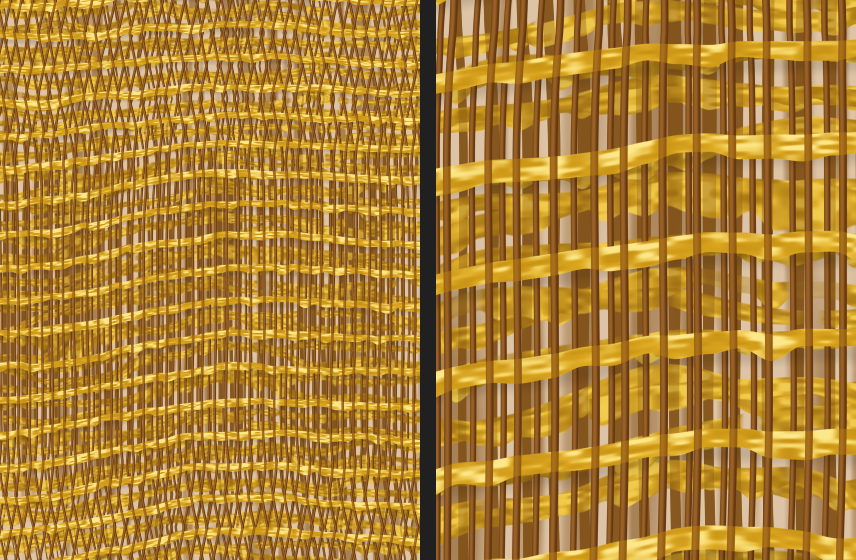
Left: the whole. Right: its middle third, enlarged.
A WebGL 1 fragment shader for this texture:

```glsl
precision highp float;
uniform vec2 u_resolution;

float hash(vec2 p) {
  return fract(sin(dot(p, vec2(127.1, 311.7))) * 43758.5453);
}

float noise(vec2 p) {
  vec2 i = floor(p), f = fract(p);
  f = f * f * (3.0 - 2.0 * f);
  return mix(mix(hash(i), hash(i + vec2(1.0, 0.0)), f.x),
             mix(hash(i + vec2(0.0, 1.0)), hash(i + 1.0), f.x), f.y);
}

float band(float d, float halfWidth, float soft) {
  return 1.0 - smoothstep(halfWidth - soft, halfWidth + soft, abs(d));
}

// Signed distance to the nearest upright thread, in thread spacings
float threadDistance(float x, float seed) {
  return fract(x) - 0.5 + 0.24 * (hash(vec2(floor(x), seed)) - 0.5);
}

// Height of the weft above its resting line
float rise(vec2 p) {
  float lift = mix(0.058, 0.02, smoothstep(0.6, 0.95, p.y));
  return lift * smoothstep(0.02, 0.55, p.x) - 0.012 * smoothstep(0.6, 1.0, p.x)
       + 0.010 * (noise(p * vec2(9.0, 14.0)) - 0.5);
}

vec3 threadColor(float d, float halfWidth) {
  return mix(vec3(0.60, 0.38, 0.15), vec3(0.40, 0.22, 0.06),
             smoothstep(0.1, 1.0, abs(d / halfWidth + 0.25)));
}

void main() {
  vec2 p = gl_FragCoord.xy / u_resolution;
  float softX = 24.0 / u_resolution.x;
  float softY = 13.0 / u_resolution.y;
  float row = (p.y - rise(p)) * 17.0 + 0.15;

  // Threads lean and cross near the top and bottom
  float open = smoothstep(0.6, 0.85, p.y) + 1.0 - smoothstep(0.04, 0.28, p.y);
  float zigzag = abs(fract(p.y * 8.5) - 0.5) * 2.0 - 0.5;
  float sway = 0.35 * (noise(p * vec2(5.0, 7.0)) - 0.5);
  float x = p.x * 36.0 + sway;

  // Pale ground with soft upright shadows
  float shade = noise(vec2(p.x * 75.0 + sway, p.y * 5.0));
  vec3 color = mix(vec3(0.87, 0.77, 0.65), vec3(0.66, 0.51, 0.34),
                   smoothstep(0.4, 0.85, shade));

  // Rear threads, denser through the middle
  float backX = p.x * 41.0 - sway - open * zigzag * 0.5;
  float backWidth = mix(0.20, 0.10, min(open, 1.0))
                  * (0.5 + 0.9 * noise(p * vec2(6.0, 5.0) + 8.0));
  float backThread = band(threadDistance(backX, 3.0), backWidth, softX);
  color = mix(color, vec3(0.49, 0.31, 0.10), backThread * 0.9);

  // Three rear wefts per row, broken into dashes
  for (int k = 0; k < 3; k++) {
    float layer = float(k);
    float wander = noise(vec2(p.x * 8.0, p.y * 12.0) + layer * 17.0) - 0.5;
    float backRow = row + 0.25 + layer * 0.27 + wander * 0.5
                  + p.x * (layer - 1.0) * 0.5;
    float dash = noise(vec2(p.x * 60.0, floor(backRow) * 3.7 + layer * 9.0));
    float patchy = noise(p * vec2(5.0, 8.0) + layer * 5.0);
    float cover = band(fract(backRow) - 0.5 + 0.1 * (dash - 0.5),
                       0.075 + 0.08 * dash, softY * 1.5)
                * smoothstep(0.14, 0.34, dash * 0.6 + patchy * 0.5);
    float fiber = noise(vec2(p.x * 90.0, backRow * 18.0));
    float light = smoothstep(0.2, 0.8, fiber * 0.5 + dash * 0.5);
    vec3 amber = mix(vec3(0.66, 0.47, 0.07), vec3(0.93, 0.74, 0.18), light);
    amber = mix(amber, vec3(0.97, 0.86, 0.42), smoothstep(0.72, 1.0, light) * 0.5);
    color = mix(color, amber, cover * 0.96);
  }
  color = mix(color, vec3(0.53, 0.34, 0.08), backThread * 0.35);

  // Thread passing under the bright weft
  float underD = threadDistance(x + 0.42 - open * zigzag * 0.6, 5.0);
  color = mix(color, threadColor(underD, 0.09), band(underD, 0.09, softX));

  // Bright weft with fibers and glints
  float id = floor(row + 0.5);
  float d = fract(row + 0.5) - 0.5;
  float ragged = noise(vec2(p.x * 40.0, id * 5.3));
  float weft = band(d + 0.12 * (ragged - 0.5), 0.085 + 0.06 * ragged, softY);
  float underside = band(d + 0.12, 0.09, 0.08);
  color *= 1.0 - 0.12 * underside * (1.0 - weft);
  float strand = noise(vec2(p.x * 70.0, row * 22.0));
  float glint = smoothstep(0.40, 0.80, strand * 0.6 + ragged * 0.4 + d * 0.8);
  vec3 gold = mix(vec3(0.78, 0.57, 0.08), vec3(0.92, 0.72, 0.16), strand);
  gold = mix(gold, vec3(0.99, 0.91, 0.54), glint);
  color = mix(color, gold, weft);

  // Front thread, tinted by gold where it binds the weft
  float overD = threadDistance(x + open * zigzag * 0.6, 1.0);
  vec3 over = threadColor(overD, 0.11);
  over = mix(over, vec3(0.70, 0.47, 0.08), weft * 0.6);
  color = mix(color, over, band(overD, 0.11, softX));

  gl_FragColor = vec4(color, 1.0);
}
```
